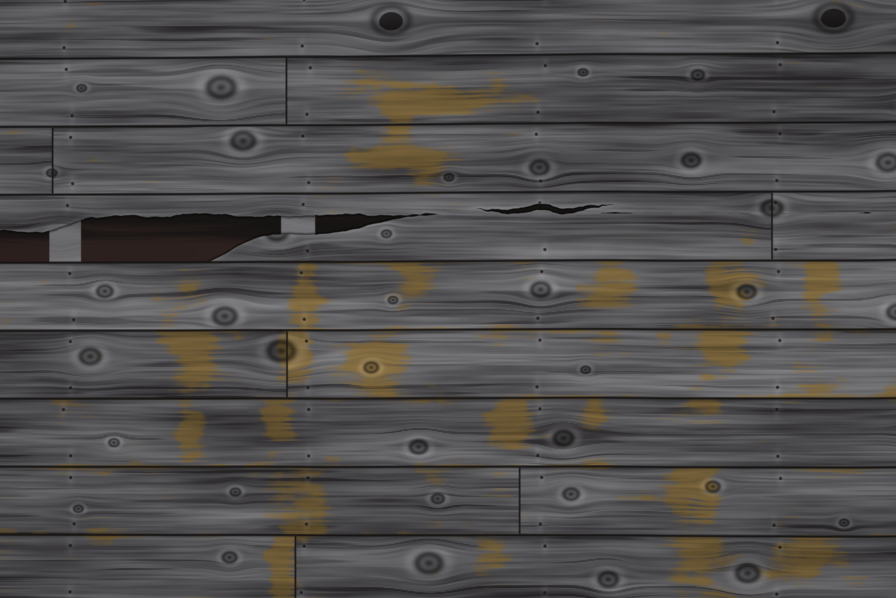
This texture is drawn by a Shadertoy shader. Its source:

```glsl
const float BOARD_PITCH = 0.1136, PITCH_FAN = 0.0013;
const float FIRST_SEAM = 0.107, SEAM_TILT = -0.0023, SEAM_HALF = 0.0018;
const float KNOT_PITCH = 0.27, NAIL_PITCH = 0.395, NAIL_RADIUS = 0.0026;
const float PAINT_PITCH = 0.178, BROKEN_ROW = 5.0;
const vec3 WOOD_DARK = vec3(0.195, 0.188, 0.195), WOOD_PALE = vec3(0.465, 0.465, 0.478);
const vec3 OCHRE = vec3(0.45, 0.36, 0.19), GAP = vec3(0.085, 0.075, 0.072);
const vec3 CAVITY = vec3(0.17, 0.125, 0.115), STUD = vec3(0.43, 0.43, 0.44);
// Butt joint of each board, from the bottom row up; negative means none
const float JOINTS[9] = float[9](0.494, 0.869, -1.0, 0.48, -1.0, 1.291, 0.088, 0.479, -1.0);
// Large paint patches: centre, radii
const vec4 PATCHES[3] = vec4[3](vec4(0.71, 0.835, 0.14, 0.045),
    vec4(0.67, 0.74, 0.09, 0.06), vec4(1.25, 0.60, 0.025, 0.03));

float hash(vec2 p) {
    vec3 q = fract(p.xyx * 0.1031);
    q += dot(q, q.yzx + 33.33);
    return fract((q.x + q.y) * q.z);
}

float noise(vec2 p) {
    vec2 i = floor(p), f = fract(p);
    f = f * f * (3.0 - 2.0 * f);
    return mix(mix(hash(i), hash(i + vec2(1, 0)), f.x),
               mix(hash(i + vec2(0, 1)), hash(i + 1.0), f.x), f.y);
}

float fbm(vec2 p) {
    float sum = 0.0, amp = 0.533;
    for (int i = 0; i < 4; i++) {
        sum += amp * noise(p);
        p = p * 2.03 + 17.3;
        amp *= 0.5;
    }
    return sum;
}

float gauss(float x) { return exp(-x * x); }

// Bends the grain around a knot and returns distance in knot radii
float knot(vec2 q, vec2 centre, float radius, inout float bend) {
    vec2 d = q - centre;
    float r = length(d / vec2(1.3, 1.0)) / radius;
    bend += 0.8 * d.y * exp(-0.16 * r * r);
    return r;
}

// Positive inside the torn opening of the broken board
float tornGap(float x, float f) {
    float ragged = fbm(vec2(x * 22.0, 3.0)) - 0.5;
    float top = 0.46 + 0.2 * smoothstep(0.06, 0.16, x) + 0.05 * gauss((x - 0.38) / 0.09) + 0.14 * ragged;
    float low = -0.1 + 0.5 * smoothstep(0.3, 0.47, x) + 0.3 * smoothstep(0.5, 0.74, x) - 0.08 * ragged;
    float u = (x - 0.91) / 0.11;
    float slit = 0.045 * (1.0 - u * u) - abs(f - 0.76 - 0.2 * ragged);
    return max(min(top - f, f - low), slit);
}

float paintAmount(vec2 p, float row, float f) {
    float amount = 0.0;
    for (int i = -1; i <= 1; i++) {
        float cell = floor(p.x / PAINT_PITCH) + float(i);
        vec2 key = vec2(cell + 3.0, row + 11.0);
        float x = (cell + 0.7 + 0.35 * (hash(key) - 0.5)) * PAINT_PITCH;
        float width = mix(0.025, 0.065, hash(key + 31.0));
        float drip = mix(1.0, smoothstep(0.0, 0.8, f), hash(key + 57.0));
        float present = smoothstep(0.15, 0.65, hash(key + 83.0)) * step(0.5, cell);
        amount = max(amount, present * drip * gauss((p.x - x) / width));
    }
    float edge = exp(-min(f, 1.0 - f) * 9.0) * smoothstep(0.4, 0.7, noise(vec2(p.x * 5.0, row * 7.0)));
    amount = max(amount, 0.75 * edge) * step(row, 4.5);
    for (int i = 0; i < 3; i++) {
        vec2 d = (p - PATCHES[i].xy) / PATCHES[i].zw;
        amount = max(amount, exp(-dot(d, d)));
    }
    return amount;
}

void mainImage(out vec4 fragColor, in vec2 fragCoord) {
    vec2 p = fragCoord / iResolution.y;
    float aa = 1.0 / iResolution.y;

    // Board layout
    float pitch = BOARD_PITCH + PITCH_FAN * p.x;
    float wobble = 0.002 * (noise(vec2(p.x * 7.0, 2.0)) - 0.5);
    float b = (p.y - FIRST_SEAM - SEAM_TILT * p.x + wobble) / pitch + 1.0;
    float row = clamp(floor(b), 0.0, 8.0), f = fract(b);
    float joint = JOINTS[int(row)];
    vec2 board = vec2(row + 5.0, 20.0 * step(joint, p.x));
    float seed = 60.0 * hash(board);
    vec2 q = vec2(p.x, f * pitch);

    // Scattered knots, and two open knot holes in the top board
    float bend = 0.0, knotR = 9.0, holeR = 9.0;
    for (int i = -1; i <= 1; i++) {
        vec2 key = vec2(floor(p.x / KNOT_PITCH) + float(i) + 9.0, row + 41.0);
        vec2 centre = vec2((key.x - 8.8 + 0.6 * hash(key)) * KNOT_PITCH,
                           (0.2 + 0.6 * hash(key + 13.0)) * pitch);
        float radius = mix(0.006, 0.019, pow(hash(key + 29.0), 2.5));
        if (hash(key + 47.0) > 0.2 && row < 7.5) knotR = min(knotR, knot(q, centre, radius, bend));
        if (row > 7.5 && i < 1)
            holeR = min(holeR, knot(q, vec2(1.024 + 0.37 * float(2 * i + 1), 0.06), 0.021, bend));
    }

    // Weathered grain
    float wander = 0.012 * (fbm(vec2(p.x * 2.5, q.y * 14.0) + seed) - 0.5);
    float gy = q.y - bend + wander;
    float coarse = fbm(vec2(p.x * 2.5, gy * 75.0) + seed) - 0.5;
    float fine = noise(vec2(p.x * 10.0, gy * 300.0) + seed) - 0.5;
    float weather = fbm(vec2(p.x * 4.0, q.y * 20.0) + seed * 3.0) - 0.5;
    float tone = 0.5 + 0.8 * coarse + 0.36 * fine + 0.9 * weather + 0.28 * (hash(board + 7.0) - 0.5);
    tone -= 0.3 * smoothstep(0.74, 0.86, noise(vec2(p.x * 4.0, gy * 140.0) + seed * 2.0));
    vec3 color = mix(WOOD_DARK, WOOD_PALE, clamp(tone, -0.15, 1.15));

    // Worn paint
    float flakes = fbm(p * vec2(18.0, 30.0) + 40.0) - 0.5;
    float paint = smoothstep(0.32, 0.66, 0.75 * paintAmount(p, row, f) + 1.1 * flakes + 0.3 * fine);
    color = mix(color, OCHRE * (0.78 + 0.4 * tone), 0.85 * paint);

    // Knot rings, holes and nails
    color += 0.07 * gauss((knotR - 1.5) / 0.5);
    color *= 1.0 - 0.45 * gauss((knotR - 0.9) / 0.3) - 0.5 * gauss(knotR / 0.4);
    color *= 1.0 - 0.35 * gauss((holeR - 1.1) / 0.25);
    float hollow = 1.0 - smoothstep(0.65, 0.8, holeR + 0.3 * coarse);
    color = mix(color, mix(GAP, color * 0.7, smoothstep(0.03, 0.07, q.y) * 0.3), hollow);
    float nailCell = floor((p.x - 0.115) / NAIL_PITCH + 0.5);
    vec2 nailKey = vec2(nailCell + 4.0, row * 2.0 + step(0.5, f));
    vec2 nail = vec2(p.x - 0.115 - nailCell * NAIL_PITCH - 0.018 * (hash(nailKey) - 0.5),
                     (abs(f - 0.5) - 0.34) * pitch);
    color += 0.05 * gauss(nail.x / 0.006) * gauss(nail.y / 0.014);
    color = mix(color, GAP, 0.8 * (1.0 - smoothstep(-aa, aa, length(nail) - NAIL_RADIUS)));

    // Torn opening with studs behind
    if (row == BROKEN_ROW) {
        float gap = tornGap(p.x, f) * pitch;
        vec3 inside = mix(CAVITY, GAP, smoothstep(0.2, 0.55, f + 0.6 * coarse));
        float stud = max(0.0265 - abs(p.x - 0.109), 0.0285 - abs(p.x - 0.4985));
        inside = mix(inside, STUD * (0.95 + 0.4 * coarse), smoothstep(-aa, aa, stud));
        color += 0.06 * gauss(gap / 0.005);
        color = mix(color, inside * smoothstep(-0.004, 0.006, gap), smoothstep(-aa, aa, gap));
    }

    // Seams, butt joints and the shadow under each overlap
    color *= 1.0 - 0.4 * exp(-(1.0 - f) * pitch / 0.004);
    float seam = min(min(f, 1.0 - f) * pitch, abs(p.x - joint) + 0.0004);
    color = mix(color, GAP, 0.92 * (1.0 - smoothstep(-aa, aa, seam - SEAM_HALF)));

    vec2 corner = fragCoord / iResolution.xy - 0.5;
    color *= 1.04 - 0.24 * dot(corner, corner);
    fragColor = vec4(color, 1.0);
}
```
